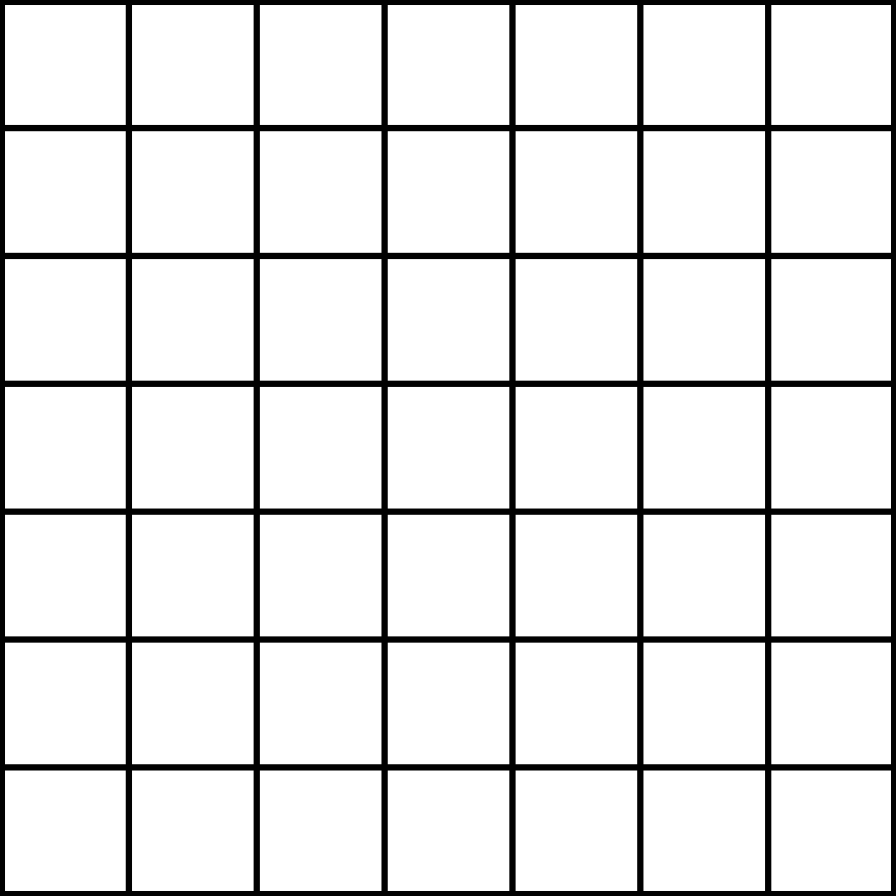
A Shadertoy shader for this pattern:

```glsl
// Black square grid of seven by seven white cells inside a thin frame.

const float CELLS = 7.0;                    // repeats across and down
const float PITCH = 0.1427;                 // spacing of inner lines
const vec2  GRID_CENTER = vec2(0.5006, 0.5003);
const float LINE_WIDTH = 0.0070;
const float FRAME_WIDTH = 0.0056;           // visible width at the canvas edge
const vec3  PAPER = vec3(1.0);
const vec3  INK = vec3(0.005);

// Signed distance per axis to the nearest inner grid line
vec2 gridLineDistance(vec2 p) {
    float lastLine = 0.5 * CELLS - 1.0;
    vec2 cell = (p - GRID_CENTER) / PITCH;
    vec2 nearest = clamp(floor(cell) + 0.5, -lastLine, lastLine);
    return abs(cell - nearest) * PITCH - 0.5 * LINE_WIDTH;
}

// Signed distance per axis to the border frame
vec2 frameDistance(vec2 p) {
    return min(p, 1.0 - p) - FRAME_WIDTH;
}

void mainImage(out vec4 fragColor, in vec2 fragCoord) {
    vec2 p = fragCoord / iResolution.xy;
    vec2 pixel = 1.0 / iResolution.xy;

    // Nearest ink edge on each axis, smoothed over one pixel
    vec2 d = min(gridLineDistance(p), frameDistance(p));
    vec2 clear = clamp(d / pixel + 0.5, 0.0, 1.0);

    fragColor = vec4(mix(INK, PAPER, clear.x * clear.y), 1.0);
}
```
